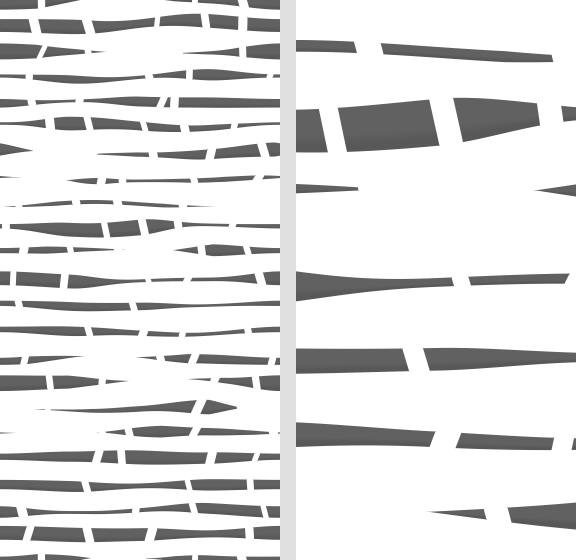
Left, the full canvas; right, a detail of the centre.
Give the GLSL for this pattern, as a WebGL 2 fragment shader.

```glsl
#version 300 es
precision highp float;

uniform vec2 u_resolution;
out vec4 outColor;

const float ROWS = 22.0;          // strands down the canvas
const float SPAN = 11.0;          // canvas width in row heights
const float CUTS = 5.0;           // possible cuts along one strand
const float CUT_CHANCE = 0.88;
const float CUT_HALF = 0.14;
const float SWELLS = 4.0;         // thickness changes along one strand
const float THIN_HALF = 0.05;
const float THICK_HALF = 0.32;
const float SWAY = 0.30;
const float ROW_JITTER = 0.16;
const float TAPER_CHANCE = 0.42;  // share of strands with pointed ends
const float TAPER_LENGTH = 3.2;
const vec3 PAPER = vec3(1.0);
const vec3 INK = vec3(0.38);
const vec3 INK_SHADE = vec3(0.345);

float hash(vec2 p) {
  return fract(sin(dot(p, vec2(127.1, 311.7))) * 43758.5453);
}

// Smooth noise along x that wraps at the canvas width.
float waveNoise(float x, float cells, float seed) {
  float t = x / SPAN * cells;
  float cell = floor(t);
  float a = hash(vec2(mod(cell, cells), seed));
  float b = hash(vec2(mod(cell + 1.0, cells), seed));
  return mix(a, b, smoothstep(0.0, 1.0, t - cell));
}

// Distance to the nearest slanted cut, negative inside it.
float cutDistance(float x, float y, float row) {
  float pitch = SPAN / CUTS;
  float cell = floor(x / pitch);
  float nearest = 1e3;
  for (int i = -1; i <= 1; i++) {
    float id = cell + float(i);
    vec2 key = vec2(mod(id, CUTS), row + 40.3);
    if (hash(key + 7.1) > CUT_CHANCE) continue;
    float center = (id + 0.1 + 0.8 * hash(key)) * pitch;
    float lean = hash(key + 3.7);
    float slant = mix(-0.3, 0.65, lean * lean);
    float halfGap = CUT_HALF * mix(0.7, 1.35, hash(key + 5.3));
    float d = abs(x - center - slant * y) * inversesqrt(1.0 + slant * slant);
    nearest = min(nearest, d - halfGap);
  }
  return nearest;
}

// Narrows some strands to points on both sides of an open break.
float taperAmount(float x, float row) {
  if (hash(vec2(row, 61.7)) > TAPER_CHANCE) return 1.0;
  float offset = x - SPAN * hash(vec2(row, 73.9));
  offset -= SPAN * round(offset / SPAN);
  float reach = TAPER_LENGTH * mix(0.5, 1.3, hash(vec2(row, sign(offset) + 83.3)));
  return clamp((abs(offset) - 0.5) / reach, 0.0, 1.0);
}

// x: signed distance to the strand, y: height inside it from -1 to 1.
vec2 strand(float x, float y, float row) {
  float swell = waveNoise(x, SWELLS, row + 11.3);
  float halfWidth = mix(THIN_HALF, THICK_HALF, pow(swell, 1.6));
  halfWidth = mix(-0.05, halfWidth, taperAmount(x, row));
  float center = SWAY * (waveNoise(x, 3.0, row + 90.7) - 0.5)
               + ROW_JITTER * (hash(vec2(row, 29.1)) - 0.5);
  float local = y - center;
  float d = max(abs(local) - halfWidth, -cutDistance(x, local, row));
  return vec2(d, local / max(halfWidth, 0.01));
}

void main() {
  float pixel = ROWS / u_resolution.y;
  vec2 p = gl_FragCoord.xy * pixel;
  float baseRow = round(p.y);
  vec3 color = PAPER;

  // Neighbouring rows are included so that swaying strands stay whole.
  for (int i = -1; i <= 1; i++) {
    float row = baseRow + float(i);
    vec2 s = strand(p.x, p.y - row, mod(row, ROWS));
    float coverage = clamp(0.5 - s.x / pixel, 0.0, 1.0);
    vec3 ink = mix(INK_SHADE, INK, smoothstep(-0.75, -0.15, s.y));
    color = mix(color, ink, coverage);
  }
  outColor = vec4(color, 1.0);
}
```
